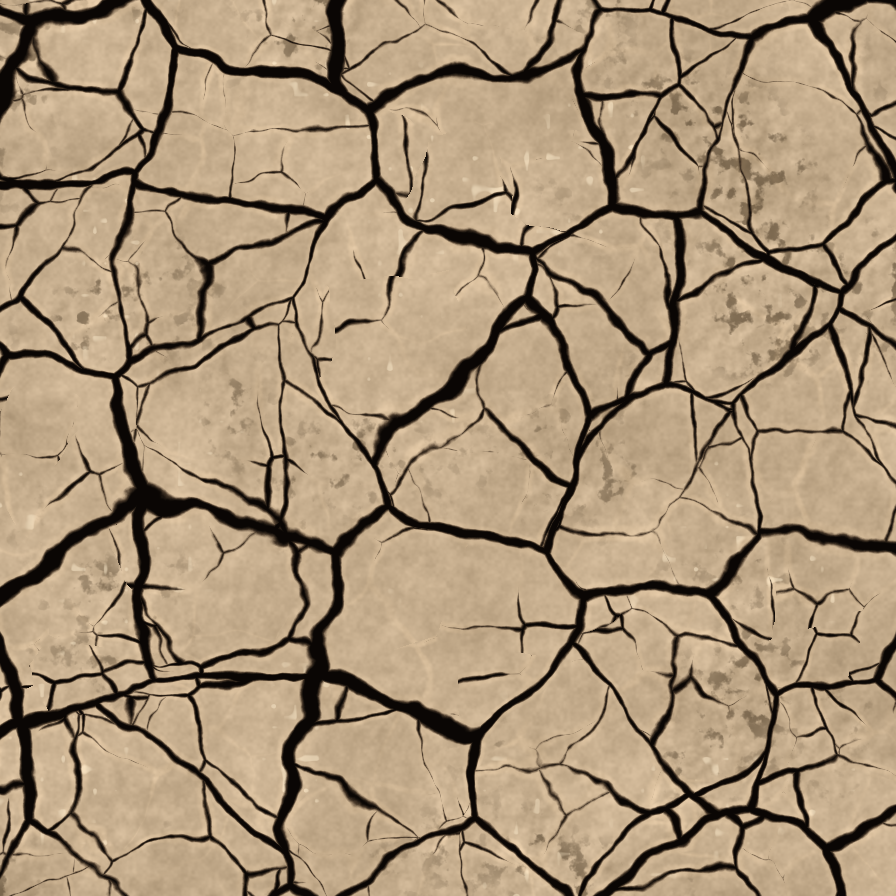
Give the GLSL for this texture, as a Shadertoy shader.

```glsl
const float PLATE_SCALE = 5.2;     // large plates across the canvas
const float SPLIT_SCALE = 7.2;     // secondary cracks inside a plate
const float HAIR_SCALE = 10.0;     // short hairline cracks
const float SPLIT_SHARE = 0.85;    // share of plates that are split
const float EDGE_SOFTNESS = 0.0013;
const vec3 CLAY_SHADE = vec3(0.65, 0.56, 0.44);
const vec3 CLAY_LIGHT = vec3(0.89, 0.79, 0.66);
const vec3 CRACK_WALL = vec3(0.33, 0.26, 0.19);
const vec3 CRACK_DEEP = vec3(0.04, 0.025, 0.015);
const vec3 PIT_BROWN = vec3(0.40, 0.33, 0.24);
const vec3 PEBBLE = vec3(0.95, 0.88, 0.76);

vec2 hash2(vec2 p) {
    vec3 q = fract(p.xyx * vec3(0.1031, 0.1030, 0.0973));
    q += dot(q, q.yzx + 33.33);
    return fract((q.xx + q.yz) * q.zy);
}

float noise(vec2 p) {
    vec2 i = floor(p), f = fract(p);
    f = f * f * (3.0 - 2.0 * f);
    float low = mix(hash2(i).x, hash2(i + vec2(1, 0)).x, f.x);
    float high = mix(hash2(i + vec2(0, 1)).x, hash2(i + vec2(1, 1)).x, f.x);
    return mix(low, high, f.y);
}

float fbm(vec2 p) {
    float sum = 0.0, amp = 0.53;
    for (int i = 0; i < 4; i++) {
        sum += amp * noise(p);
        p = mat2(1.6, 1.2, -1.2, 1.6) * p + 7.3;
        amp *= 0.5;
    }
    return sum;
}

vec2 cellPoint(vec2 cell) {
    return 0.08 + 0.84 * hash2(cell + 40.0);
}

// x: distance to the nearest cell border, yz: cell id
vec3 voronoi(vec2 p) {
    vec2 base = floor(p), f = fract(p), nearCell = vec2(0), toNear = vec2(0);
    float best = 9.0;
    for (int y = -1; y <= 1; y++)
    for (int x = -1; x <= 1; x++) {
        vec2 g = vec2(x, y), r = g + cellPoint(base + g) - f;
        if (dot(r, r) < best) {
            best = dot(r, r);
            nearCell = g;
            toNear = r;
        }
    }
    float border = 9.0;
    for (int y = -2; y <= 2; y++)
    for (int x = -2; x <= 2; x++) {
        vec2 g = nearCell + vec2(x, y), r = g + cellPoint(base + g) - f;
        vec2 across = r - toNear;
        if (dot(across, across) > 0.0001)
            border = min(border, dot(0.5 * (toNear + r), normalize(across)));
    }
    return vec3(border, base + nearCell);
}

vec2 wobble(vec2 p, float scale) {
    return vec2(noise(p * scale + 3.1), noise(p * scale + 61.7)) - 0.5;
}

// Positive inside a crack, negative on the plates, in canvas units
float crackDepth(vec2 p) {
    vec2 q = p + 0.055 * wobble(p, 7.0) + 0.016 * wobble(p, 24.0) + 0.004 * wobble(p, 80.0);
    vec3 plate = voronoi(q * PLATE_SCALE);
    float depth = mix(0.0012, 0.0085, noise(p * 6.0 + 11.0)) - plate.x / PLATE_SCALE;

    // Each plate splits with its own pattern, so splits end at its border
    vec2 seed = hash2(plate.yz + 9.0);
    vec3 split = voronoi(q * SPLIT_SCALE + floor(seed * 50.0) + seed.yx);
    float splitWidth = mix(-0.0006, 0.0055, noise(p * 8.0 + 31.0));
    if (seed.x < SPLIT_SHARE) depth = max(depth, splitWidth - split.x / SPLIT_SCALE);

    vec2 hairSeed = hash2(split.yz + plate.yz * 3.0 + 5.0);
    vec3 hair = voronoi(q * HAIR_SCALE + 30.0 * hairSeed);
    float hairWidth = mix(-0.0075, 0.0042, noise(p * 13.0 + 53.0));
    depth = max(depth, hairWidth - hair.x / HAIR_SCALE);

    return depth + 0.0028 * (fbm(p * 95.0) - 0.5);
}

vec3 claySurface(vec2 p) {
    // Broad stains, fine grain and relief lit from the upper left
    float relief = fbm(p * 48.0) - fbm((p + vec2(-0.005, 0.005)) * 48.0);
    float rough = smoothstep(0.42, 0.78, fbm(p * 6.0 + 21.0));
    float tone = 0.53 + 0.55 * (fbm(p * 10.0) - 0.5) + 0.4 * (fbm(p * 75.0) - 0.5);
    tone += relief * (0.3 + 0.7 * rough) + 0.16 * (noise(p * 260.0) - 0.5);
    vec3 clay = mix(CLAY_SHADE, CLAY_LIGHT, tone);

    // Rough patches with pits, and scattered pale crumbs
    float pit = smoothstep(0.58, 0.74, fbm(p * 65.0 + 17.0)) * rough;
    clay = mix(clay, PIT_BROWN, 0.75 * pit);
    float crumb = smoothstep(0.86, 0.96, noise(p * 85.0 + 5.0)) * smoothstep(0.5, 0.7, noise(p * 9.0));
    return mix(clay, PEBBLE, 0.6 * crumb);
}

void mainImage(out vec4 fragColor, in vec2 fragCoord) {
    vec2 p = fragCoord / iResolution.y;
    float soft = max(EDGE_SOFTNESS, 0.7 / iResolution.y);
    float depth = crackDepth(p);

    // Pale worn rims, brown walls, then the dark bottom
    vec3 color = claySurface(p);
    float rim = smoothstep(-0.008, -0.003, depth) * noise(p * 30.0 + 8.0);
    color *= 1.0 + 0.09 * rim;
    color = mix(color, CRACK_WALL, smoothstep(-soft, soft, depth));
    color = mix(color, CRACK_DEEP, smoothstep(0.0, 2.2 * soft, depth));
    fragColor = vec4(color, 1.0);
}
```
